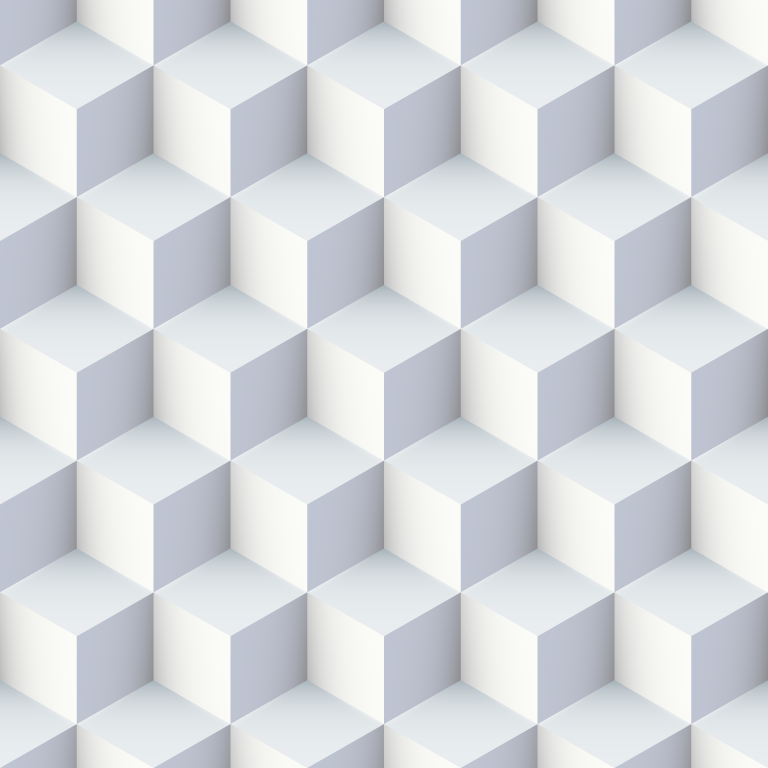
Write a Shadertoy shader that draws this pattern.

```glsl
float hash(vec2 p) {
    return fract(sin(dot(p, vec2(12.9898, 78.233))) * 43758.5453);
}

// Cube half-width and edge height are both 1; returns the offset from its front corner
vec2 nearestCube(vec2 p) {
    vec2 period = vec2(2.0, 3.0);
    vec2 even = mod(p + 0.5 * period, period) - 0.5 * period;
    vec2 odd = mod(p, period) - 0.5 * period;
    return abs(even.y) + 0.5 * abs(even.x) < 1.0 ? even : odd;
}

vec3 topFace(vec2 q, float depth) {
    float side = abs(q.x);
    float occlusion = depth * exp(-4.0 * (1.0 - q.y));
    vec3 color = vec3(0.92, 0.936, 0.945) - vec3(0.27, 0.24, 0.22) * occlusion;
    // Pale sheen along the back edges, fading toward the far corner
    float backEdge = 1.0 - q.y - 0.5 * side;
    float sheen = 0.6 * exp(-32.0 * backEdge) * smoothstep(0.1, 0.9, side);
    return mix(color, vec3(0.97, 0.975, 0.98), sheen);
}

vec3 sideFace(vec2 q, float depth) {
    float inset = 1.0 - abs(q.x);
    float height = q.y + 1.0 - 0.5 * abs(q.x);
    // Shadow gathers at the inner fold and deepens toward its foot
    float occlusion = depth * exp(-3.6 * inset) * mix(1.0, 0.62, height);
    return q.x < 0.0
        ? vec3(0.99, 0.99, 0.975) - vec3(0.26, 0.26, 0.24) * occlusion
        : vec3(0.755, 0.775, 0.83) - vec3(0.20, 0.22, 0.26) * occlusion;
}

vec3 cubes(vec2 uv) {
    vec2 p = uv * vec2(10.0, 8.744);
    vec2 q = nearestCube(p);
    float depth = mix(0.94, 1.06, hash(round((p - q) * 2.0)));
    return q.y > 0.5 * abs(q.x) ? topFace(q, depth) : sideFace(q, depth);
}

void mainImage(out vec4 fragColor, in vec2 fragCoord) {
    // Average a 4x4 grid of samples for smooth edges
    vec3 color = vec3(0.0);
    for (int j = 0; j < 4; j++) {
        for (int i = 0; i < 4; i++) {
            vec2 offset = (vec2(i, j) + 0.5) / 4.0 - 0.5;
            color += cubes((fragCoord + offset) / iResolution.xy);
        }
    }
    fragColor = vec4(color / 16.0, 1.0);
}
```
